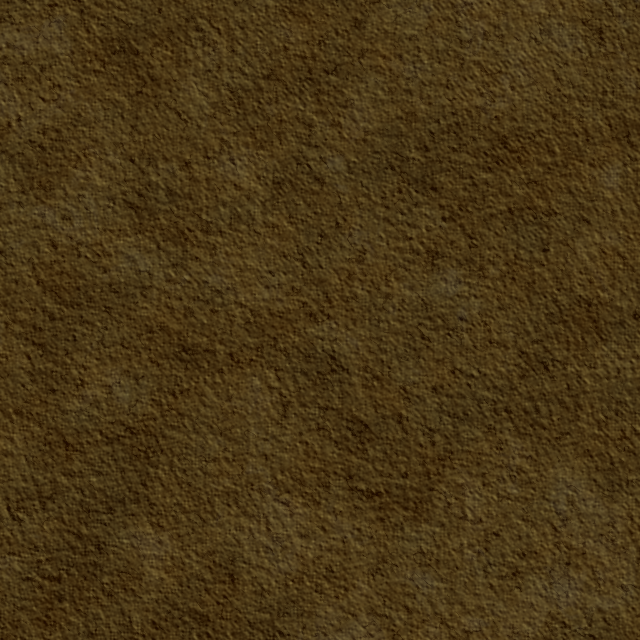
Reproduce this texture procedurally as a WebGL 1 fragment shader.

```glsl
precision highp float;
// Dark brown earth: layered noise makes faint mottled stains, a much finer
// height field is lit from the upper right as crisp rough grain, and broken
// contours of slanted noise add many short dark cracks.

uniform vec2 u_resolution;

float hash(vec2 p) {
  return fract(sin(dot(p, vec2(127.1, 311.7))) * 43758.5453);
}

float noise(vec2 p) {
  vec2 cell = floor(p);
  vec2 f = fract(p);
  f = f * f * (3.0 - 2.0 * f);
  float low = mix(hash(cell), hash(cell + vec2(1.0, 0.0)), f.x);
  float high = mix(hash(cell + vec2(0.0, 1.0)), hash(cell + 1.0), f.x);
  return mix(low, high, f.y);
}

vec2 rotate(vec2 p, float angle) {
  float c = cos(angle);
  float s = sin(angle);
  return vec2(c * p.x - s * p.y, s * p.x + c * p.y);
}

// Octaves are rotated so that the lattice does not show; result is 0 to 1.
float fbm(vec2 p, float gain) {
  float sum = 0.0;
  float total = 0.0;
  float weight = 1.0;
  for (int i = 0; i < 5; i++) {
    sum += weight * noise(p);
    total += weight;
    weight *= gain;
    p = rotate(p, 0.65) * 2.0 + 17.3;
  }
  return sum / total;
}

float grainHeight(vec2 p) {
  return 0.40 * noise(rotate(p, 0.45) * 92.0)
       + 0.34 * noise(rotate(p, 1.1) * 165.0 + 9.1)
       + 0.26 * noise(rotate(p, 0.8) * 270.0 + 31.7);
}

// Slope of the grain toward the light
float relief(vec2 p) {
  vec2 toLight = vec2(0.0009, 0.0011);
  return grainHeight(p - toLight) - grainHeight(p + toLight);
}

// Contours of noise drawn out from upper left to lower right, cut short
float cracks(vec2 p) {
  vec2 slanted = rotate(p, 0.75) * vec2(46.0, 78.0);
  float line = abs(fbm(slanted + 5.0, 0.5) - 0.5);
  float spots = smoothstep(0.45, 0.8, noise(rotate(p, 0.3) * 85.0 + 71.0));
  return (1.0 - smoothstep(0.01, 0.075, line)) * spots;
}

void main() {
  vec2 p = gl_FragCoord.xy / u_resolution.y;

  // Stains, with a slight warp for ragged outlines
  vec2 q = rotate(p, 0.35);
  vec2 warp = vec2(noise(q * 17.0), noise(q * 17.0 + 40.0)) - 0.5;
  float stains = fbm(q * 11.0 + warp * 0.8 + 3.0, 0.76) - 0.5;

  // Fine speckle sharpens the grain
  float speckle = noise(rotate(p, 0.2) * 330.0 + 13.0) - 0.5;

  float tone = 0.49 + 0.98 * stains + 2.3 * relief(p) + 0.22 * speckle;
  tone = clamp(tone - 0.42 * cracks(p), -0.35, 1.4);

  vec3 darkSoil = vec3(0.19, 0.115, 0.02);
  vec3 drySoil = vec3(0.39, 0.315, 0.148);
  vec3 color = mix(darkSoil, drySoil, tone);

  // Faint rust to olive drift, and greyish dust on the paler stains
  float rust = fbm(q * 16.0 + 57.0, 0.75) - 0.5;
  color += rust * vec3(0.03, -0.012, -0.035);
  float dust = smoothstep(0.04, 0.24, stains) * noise(q * 32.0 + 88.0);
  color += dust * vec3(-0.008, 0.003, 0.035);

  gl_FragColor = vec4(clamp(color, 0.0, 1.0), 1.0);
}
```
